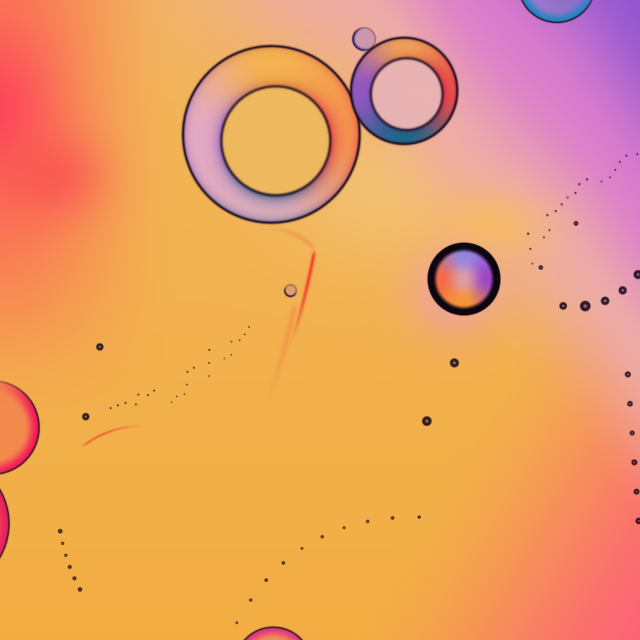
Give the GLSL for this background, as a WebGL 2 fragment shader.

```glsl
#version 300 es
precision highp float;
// Oil bubbles on a warm iridescent film of orange, coral, pink and violet.
// Washes of colour form the film; threads, bead chains and dust lie over it,
// and distance functions draw the rings and glassy bubbles on top.
uniform vec2 u_resolution;
out vec4 fragColor;

const vec3 INK = vec3(.1, .04, .12);
vec2 p;      // canvas position
float px;    // size of one pixel
vec3 col;    // colour so far

float hash(vec2 v) {
  vec3 q = fract(v.xyx * .1031);
  q += dot(q, q.yzx + 33.33);
  return fract((q.x + q.y) * q.z);
}

void wash(vec3 tint, float amount) { col = mix(col, tint, amount); }
float cover(float d) { return 1. - smoothstep(-px, px, d); }
float band(float d, float width) { return exp(-d * d / (width * width)); }
float glow(vec2 center, vec2 radii) { return band(length((p - center) / radii), 1.); }

// Blends four colours around a direction
vec3 compass(vec2 dir, vec3 top, vec3 right, vec3 bottom, vec3 left) {
  vec2 w = dir * dir / max(dot(dir, dir), 1e-6);
  return w.x * (dir.x > 0. ? right : left) + w.y * (dir.y > 0. ? top : bottom);
}

// Bent thread, strongest at its start
float strand(vec2 a, vec2 b, float bend, float width) {
  vec2 line = b - a, q = p - a;
  float len = length(line), t = dot(q, line) / len / len;
  float off = dot(q, vec2(-line.y, line.x)) / len - bend * 4. * t * (1. - t);
  return band(off, width) * smoothstep(0., .08, t) * (1. - smoothstep(.3, 1., t));
}

// Row of dark beads with pale cores; long rows are scattered
void beads(vec2 a, vec2 b, float bend, int count, float radius) {
  vec2 side = normalize(vec2(a.y - b.y, b.x - a.x));
  for (int i = 0; i < count; i++) {
    float t = float(i) / float(count - 1), h = hash(vec2(i, a.x * 91.));
    float off = bend * 4. * t * (1. - t) + (count > 11 ? .035 * (h - .5) : 0.);
    float d = length(p - mix(a, b, t) - side * off), r = radius * (.75 + .4 * h);
    wash(INK, cover(d - r) * (.3 + .6 * smoothstep(0., .55 * r, d)));
  }
}

// Clear bubble with a coloured rim on the side it faces
void glass(vec2 c, float r, vec3 rim, vec2 facing) {
  float len = length(p - c), d = len - r;
  float side = smoothstep(-.5, .8, dot(p - c, facing) / max(len, 1e-5));
  wash(rim, cover(d) * (.25 + .75 * side * smoothstep(-.32 * r, -.03 * r, d)));
  wash(INK, band(d, .0016) * (.3 + .5 * side));
}

// Thick ring with stained edges and an off-centre hole
void ring(vec2 q, float r, vec2 shift, float holeRadius, vec3 body, vec3 hole) {
  float d = length(q) - r, h = length(q - shift) - holeRadius;
  vec3 stain = compass(q, vec3(.82, .46, .25), vec3(.86, .14, .3), vec3(.14, .32, .5), vec3(.52, .32, .74));
  body = mix(body, stain, max(.85 * exp(-max(h, 0.) / .009), .6 * exp(min(d, 0.) / .006)));
  wash(mix(body, hole, cover(h)), cover(d));
  wash(INK, max(.9 * band(d, .0023), .75 * band(h, .0025)));
}

void film() {
  col = mix(vec3(.95, .68, .26), vec3(.95, .71, .35), p.y);
  wash(vec3(.93, .68, .56), .8 * glow(vec2(.47, 1.02), vec2(.2, .13)));
  wash(vec3(.95, .77, .5), .7 * glow(vec2(.61, .71), vec2(.16, .12)));
  // Coral side with red pools
  wash(vec3(.98, .47, .33), (1. - smoothstep(0., .28, p.x)) * smoothstep(.32, .68, p.y));
  wash(vec3(.99, .25, .36), .9 * glow(vec2(-.02, .83), vec2(.1, .12)));
  wash(vec3(.98, .32, .32), .75 * glow(vec2(.085, .725), vec2(.075, .065)));
  // Salmon corner, then pink to violet
  wash(vec3(.99, .38, .47), smoothstep(.48, .95, dot(p, vec2(.9, -.5))));
  float s = dot(p, vec2(.75, .6)) + .008 * sin(p.x * 19.);
  wash(vec3(.93, .67, .66), smoothstep(.85, 1.04, s));
  wash(vec3(.86, .49, .8), smoothstep(1.01, 1.17, s));
  wash(vec3(.58, .34, .82), smoothstep(1.15, 1.35, s));
  wash(vec3(.97, .74, .35), .8 * glow(vec2(.765, .645), vec2(.09, .055)));
  wash(vec3(.93, .62, .72), .8 * glow(vec2(.712, .545), vec2(.07)));
}

void main() {
  px = 1. / u_resolution.y;
  p = gl_FragCoord.xy * px;
  film();
  // Threads
  wash(vec3(.94, .52, .27), .5 * strand(vec2(.492, .61), vec2(.41, .64), -.012, .004));
  wash(vec3(.94, .52, .27), .5 * strand(vec2(.462, .53), vec2(.41, .35), .004, .005));
  wash(vec3(.94, .22, .17), .9 * strand(vec2(.492, .612), vec2(.451, .45), .003, .003));
  wash(vec3(.94, .22, .17), .6 * strand(vec2(.127, .301), vec2(.24, .333), .012, .002));
  // Bead chains
  beads(vec2(.88, .522), vec2(.997, .571), -.018, 5, .0075);
  beads(vec2(.71, .433), vec2(.667, .342), 0., 2, .0085);
  beads(vec2(.156, .458), vec2(.134, .349), 0., 2, .0055);
  beads(vec2(.9, .651), vec2(.845, .582), 0., 2, .004);
  beads(vec2(.094, .17), vec2(.125, .079), -.004, 6, .003);
  beads(vec2(.37, .027), vec2(.655, .192), .05, 10, .0024);
  beads(vec2(.981, .415), vec2(.998, .186), 0., 6, .0045);
  beads(vec2(.18, .352), vec2(.385, .495), -.02, 22, .0012);
  beads(vec2(.82, .6), vec2(.99, .765), .01, 18, .0014);
  // Two thick rings
  vec2 q = p - vec2(.424, .79);
  vec3 body = compass(q, vec3(.96, .7, .32), vec3(.96, .58, .3), vec3(.87, .68, .74), vec3(.9, .67, .76));
  ring(q, .138, vec2(.007, -.01), .085, body, vec3(.93, .72, .37));
  q = p - vec2(.6315, .858);
  body = compass(q, vec3(.95, .64, .36), vec3(.92, .33, .28), vec3(.12, .42, .53), vec3(.58, .34, .76));
  ring(q, .083, vec2(.004, -.005), .056, body, vec3(.91, .7, .7));
  // Dark-rimmed drop
  q = p - vec2(.725, .564);
  float d = length(q);
  body = compass(q, vec3(.58, .52, .88), vec3(.62, .28, .78), vec3(.97, .58, .22), vec3(.96, .42, .28));
  body = mix(vec3(.86, .62, .66), body, smoothstep(0., .035, d));
  wash(mix(body, INK * .5, smoothstep(.04, .049, d)), cover(d - .057));
  // Glassy bubbles
  glass(vec2(-.012, .332), .073, vec3(.96, .1, .34), vec2(.9, -.4));
  glass(vec2(-.091, .182), .105, vec3(.92, .12, .36), vec2(1, .2));
  glass(vec2(.87, 1.025), .06, vec3(.12, .52, .76), vec2(-.2, -1));
  glass(vec2(.427, -.04), .06, vec3(.88, .22, .48), vec2(0, 1));
  glass(vec2(.569, .939), .0175, vec3(.42, .36, .86), vec2(-.9, -.4));
  glass(vec2(.454, .546), .009, vec3(.62, .4, .8), vec2(-.4, -.9));
  fragColor = vec4(col, 1);
}
```
